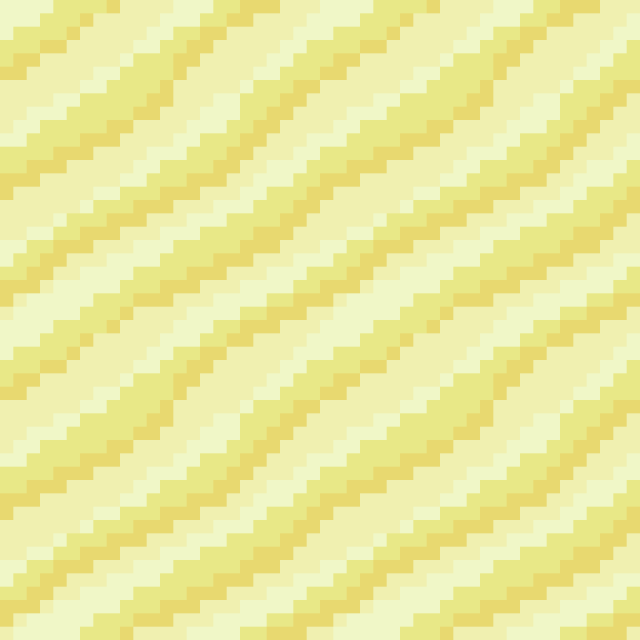
Give the GLSL for this pattern, as a three.js fragment shader.

```glsl
varying vec2 vUv;

const float TILE = 24.0; // cells per repeat, each way

// Left edges of the mint, green, gold and cream parts of the strand,
// wavering as layered sines that close after two tile heights.
vec4 strandEdges(float row) {
  float t = (row - 1.5) * 3.14159265 / TILE;
  return vec4(2.12, 4.85, 7.96, 10.28)
    + vec4(-0.55, -0.16, 0.15, 0.02) * cos(t)
    + vec4(0.91, 0.52, -0.18, -0.10) * sin(t)
    + vec4(-1.24, -0.70, -0.83, -1.32) * cos(2.0 * t)
    + vec4(0.79, 0.15, 0.45, -0.02) * sin(2.0 * t)
    + vec4(-0.18, -0.05, 0.18, -0.06) * cos(3.0 * t)
    + vec4(-0.09, 0.0, -0.46, -0.37) * sin(3.0 * t)
    + vec4(0.23, -0.05, -0.25, -0.41) * cos(4.0 * t)
    + vec4(0.57, -0.26, -0.17, -0.16) * sin(4.0 * t)
    + vec4(-0.05, 0.27, 0.58, 0.22) * cos(5.0 * t)
    + vec4(-0.15, -0.18, 0.34, 0.68) * sin(5.0 * t);
}

vec3 cellColor(vec2 cell) {
  vec3 color = vec3(0.94, 0.94, 0.69);
  float row = mod(-cell.y - 0.5, TILE) - 0.5; // counted downwards

  // One slanted strand wraps round the tile, crossing each row twice
  for (int pass = 0; pass < 2; pass++) {
    float k = row + float(pass) * TILE;
    float across = mod(cell.x + 0.5 + 1.5 * k + 4.0, TILE) - 4.0;
    vec4 edge = strandEdges(k);
    if (across > edge.x && across < edge.w) {
      color = across < edge.y ? vec3(0.94, 0.97, 0.78)
            : across < edge.z ? vec3(0.91, 0.91, 0.53)
            : vec3(0.91, 0.85, 0.44);
    }
  }
  return color;
}

void main() {
  // Two tiles across and down, offset to blend between cell centres
  vec2 p = vUv * 2.0 * TILE - 0.5;
  vec2 cell = floor(p);
  vec2 soft = max(fwidth(p), vec2(0.001));
  vec2 blend = clamp((p - cell - 0.5) / soft + 0.5, 0.0, 1.0);

  vec3 lower = mix(cellColor(cell), cellColor(cell + vec2(1.0, 0.0)), blend.x);
  vec3 upper = mix(cellColor(cell + vec2(0.0, 1.0)), cellColor(cell + 1.0), blend.x);
  gl_FragColor = vec4(mix(lower, upper, blend.y), 1.0);
}
```
